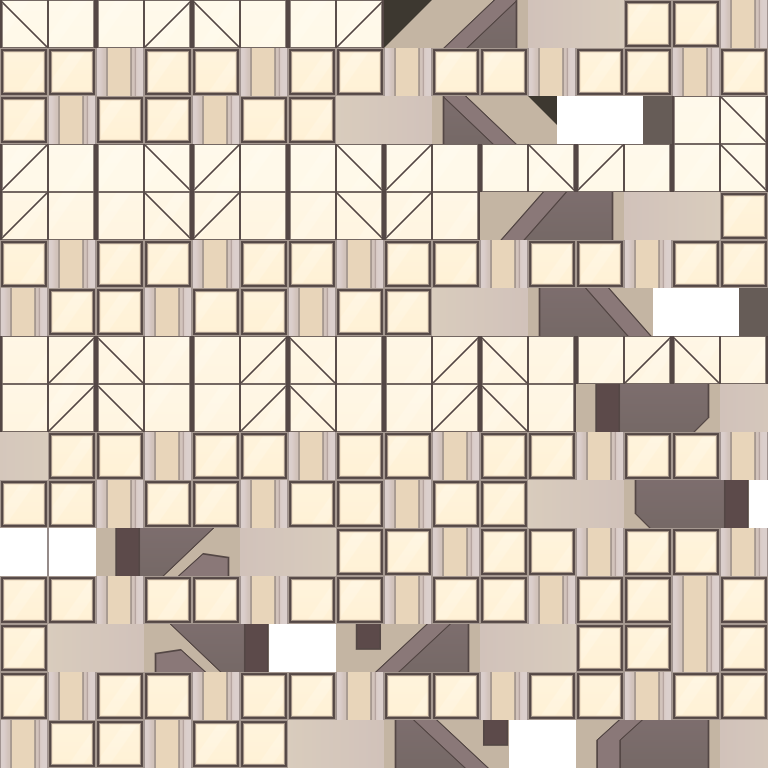
Reproduce this pattern procedurally as a WebGL 2 fragment shader.

```glsl
#version 300 es
precision highp float;
uniform vec2 u_resolution;
out vec4 outColor;

const float CELLS = 16.0;
const vec3 CREAM = vec3(1.0, 0.96, 0.87);
const vec3 IVORY = vec3(1.0, 0.99, 0.96);
const vec3 BEIGE = vec3(0.85, 0.80, 0.74);
const vec3 MAUVE = vec3(0.82, 0.76, 0.73);
const vec3 TAN = vec3(0.91, 0.835, 0.73);
const vec3 STONE = vec3(0.77, 0.71, 0.64);
const vec3 PLUM = vec3(0.46, 0.41, 0.40);
const vec3 PLUM_LIGHT = vec3(0.54, 0.47, 0.47);
const vec3 PLUM_DARK = vec3(0.36, 0.29, 0.29);
const vec3 INK = vec3(0.33, 0.28, 0.27);
const vec3 SHADOW = vec3(0.24, 0.22, 0.19);

float inside(float d, float aa) { return clamp(0.5 + d / aa, 0.0, 1.0); }
float stroke(float d, float halfWidth, float aa) { return inside(halfWidth - abs(d), aa); }
float hash(float n) { return fract(sin(n * 12.9898) * 43758.547); }

// Soft diagonal reflection, shifted per cell
vec3 glaze(vec2 q, float id, vec3 base) {
    float across = q.x + q.y * 0.7 - 0.3 - 0.9 * hash(id);
    float sheen = smoothstep(0.0, 0.04, across) - smoothstep(0.3, 0.34, across);
    return mix(base, IVORY, 0.2 * sheen + 0.25 * (1.0 - q.y));
}

vec3 framedTile(vec2 q, float id, float aa) {
    vec2 e = 0.5 - abs(q - 0.5);
    float edge = min(e.x, e.y);
    vec3 face = glaze(q, id, vec3(1.0, 0.945, 0.835));
    face = mix(TAN, face, smoothstep(0.07, 0.12, edge));
    vec3 frame = mix(PLUM, INK, stroke(edge - 0.045, 0.02, aa));
    frame = mix(BEIGE, frame, inside(edge - 0.01, aa));
    return mix(frame, face, inside(edge - 0.075, aa));
}

vec3 pillar(vec2 q, float aa) {
    float side = abs(q.x - 0.48);
    vec3 col = mix(MAUVE, vec3(0.86, 0.81, 0.80), smoothstep(0.28, 0.42, side));
    col = mix(col, TAN, inside(0.24 - side, aa));
    col = mix(col, vec3(0.58, 0.53, 0.50), stroke(side - 0.25, 0.014, aa));
    col = mix(col, vec3(0.66, 0.59, 0.57), 0.7 * stroke(q.x - 0.82, 0.014, aa));
    return mix(col, PLUM, 0.6 * inside(abs(q.x - 0.5) - 0.48, aa));
}

vec3 windowPane(vec2 p, vec2 q, float id, float aa) {
    float row = floor(p.y), k = mod(floor(p.x), 4.0);
    vec3 col = glaze(q, id, row < 4.0 ? vec3(1.0, 0.975, 0.91) : vec3(1.0, 0.96, 0.88));
    bool narrow = row > 6.0;
    bool first = narrow ? k == 1.0 : k == 0.0;
    bool second = narrow ? k == 2.0 : k == 3.0;
    bool rising = row == 0.0 ? second : first;
    float diagonal = 0.707 * (rising ? q.x + q.y - 1.0 : q.x - q.y);
    float ink = first || second ? stroke(diagonal, 0.018, aa) : 0.0;
    ink = max(ink, stroke(fract(p.y + 0.5) - 0.5, 0.017, aa));
    ink = max(ink, stroke(mod(p.x, 2.0) - 1.0, 0.02, aa));
    ink = max(ink, stroke(mod(p.x + 1.0, 2.0) - 1.0, 0.055, aa));
    return mix(col, INK, ink);
}

// Three-cell bevelled beam; kind selects its slope and cut
vec3 beam(vec2 q, int kind, float aa) {
    float rise = 1.0 - q.y;
    float left = 0.42, right = 2.76, band = 0.48;
    if (kind == 0) left = 1.25 + 1.05 * rise;
    if (kind == 1) left = 0.44 + 0.88 * rise;
    if (kind == 2) right -= max(0.0, q.y - 0.7);
    if (kind == 3) right = 2.45 - 1.05 * q.y;
    if (kind == 4) left = 0.83 + 1.07 * rise;
    if (kind == 5) left = max(0.44, 0.9 - 1.1 * q.y);
    float body = min(q.x - left, right - q.x);
    vec3 face = mix(PLUM, vec3(0.49, 0.43, 0.43), rise);
    vec3 bevel = kind == 2 || kind == 3 ? PLUM_DARK : PLUM_LIGHT;
    float seam = q.x - left - band;
    face = mix(bevel, face, inside(seam, aa));
    face = mix(face, INK, stroke(seam, 0.018, aa));
    vec3 col = mix(STONE, face, inside(body, aa));
    col = mix(col, INK, stroke(body, 0.018, aa));
    if (kind == 0) col = mix(col, SHADOW, inside(1.0 - q.x - q.y, aa));
    // Short companion piece
    float stub = -1.0;
    if (kind == 3) stub = min(min(2.76 - q.x, q.x - 1.72 - rise * 1.1), q.y - 0.54 - 0.15 * (q.x - 2.25));
    if (kind == 4) stub = min(min(q.x - 0.43, 0.92 - q.x), 0.52 - q.y);
    col = mix(col, kind == 3 ? PLUM_LIGHT : PLUM_DARK, inside(stub, aa));
    return mix(col, INK, stroke(stub, 0.018, aa));
}

// Beams placed along the row-wrapped sequence of cells
vec3 addBeams(vec3 col, float along, float y, float aa) {
    int starts[11] = int[11](8, 41, 74, 107, 140, 173, 178, 211, 215, 248, 252);
    for (int n = 0; n < 11; n++) {
        float t = along - float(starts[n]);
        bool mirrored = n % 2 == 1;
        float slab = mirrored ? t + 2.0 : t - 3.0;
        if (slab >= 0.0 && slab < 2.0) col = mix(BEIGE, MAUVE, mirrored ? slab * 0.5 : 1.0 - slab * 0.5);
        if (t >= 0.0 && t < 3.0) col = beam(vec2(mirrored ? 3.0 - t : t, y), n / 2, aa);
        if (mirrored && t > 2.6 && t < 5.0) {
            col = n < 5 && t > 4.4 ? vec3(0.40, 0.36, 0.34) : vec3(1.0);
            if (n == 5) col = mix(col, PLUM, stroke(t - 4.0, 0.016, aa));
        }
    }
    return col;
}

void main() {
    vec2 uv = gl_FragCoord.xy / u_resolution;
    vec2 p = CELLS * vec2(uv.x, 1.0 - uv.y);
    vec2 q = fract(p);
    float aa = CELLS / min(u_resolution.x, u_resolution.y);
    float id = floor(p.y) * CELLS + floor(p.x);
    bool glazed = id < 8.0 || (id > 45.0 && id < 74.0) || (id > 111.0 && id < 140.0);
    float phase = id > 182.0 && id < 209.0 ? 1.0 : 0.0;
    vec3 col = framedTile(q, id, aa);
    if (mod(id + phase, 3.0) < 0.5) col = pillar(q, aa);
    if (glazed) col = windowPane(p, q, id, aa);
    outColor = vec4(addBeams(col, id + q.x, q.y, aa), 1.0);
}
```
